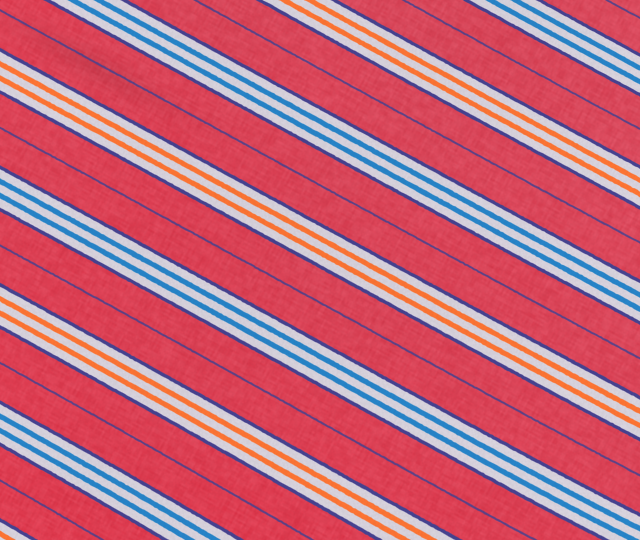
Reproduce this pattern procedurally as a WebGL 1 fragment shader.

```glsl
precision highp float;

uniform vec2 u_resolution;

const float SLOPE = 0.543;       // fall of the stripes per unit across
const float BAND_PERIOD = 0.2176; // vertical distance between band centres
const float FIRST_BAND = 0.1312;

const vec3 RED = vec3(0.872, 0.225, 0.305);
const vec3 FADED_RED = vec3(0.845, 0.290, 0.365);
const vec3 WHITE = vec3(0.835, 0.815, 0.855);
const vec3 NAVY = vec3(0.270, 0.255, 0.555);
const vec3 BLUE = vec3(0.150, 0.510, 0.775);
const vec3 ORANGE = vec3(0.980, 0.450, 0.200);

float hash(vec2 p) {
  vec3 q = fract(vec3(p.xyx) * 0.1031);
  q += dot(q, q.yzx + 33.33);
  return fract((q.x + q.y) * q.z);
}

float noise(vec2 p) {
  vec2 i = floor(p);
  vec2 f = fract(p);
  f = f * f * (3.0 - 2.0 * f);
  float low = mix(hash(i), hash(i + vec2(1.0, 0.0)), f.x);
  float high = mix(hash(i + vec2(0.0, 1.0)), hash(i + vec2(1.0, 1.0)), f.x);
  return mix(low, high, f.y);
}

float fbm(vec2 p) {
  float sum = 0.0;
  float weight = 0.5;
  for (int i = 0; i < 4; i++) {
    sum += weight * noise(p);
    p = p * 2.03 + 17.1;
    weight *= 0.5;
  }
  return sum;
}

// Coverage of a line from its centre distance
float stripe(float dist, float halfWidth, float blur) {
  return 1.0 - smoothstep(halfWidth - blur, halfWidth + blur, abs(dist));
}

// Band number, with the slight pull of loosely laid cloth
float bandCoordinate(vec2 p, float aspect) {
  float u = p.x / aspect;
  float n = (p.y - FIRST_BAND - SLOPE * p.x) / BAND_PERIOD;
  n -= 0.12 * u * u * pow(max(1.0 - p.y, 0.0), 3.0);
  n -= 0.25 * u * (1.0 - u) * pow(max(p.y, 0.0), 4.0);
  return n;
}

vec3 redGround(vec2 p, vec2 thread, float aspect) {
  float fade = 0.5 + 0.45 * (p.x / aspect - p.y) + 0.5 * (fbm(p * 3.0) - 0.47);
  vec3 color = mix(RED, FADED_RED, clamp(fade, 0.0, 1.0));
  float slub = noise(thread * vec2(55.0, 260.0)) + noise(thread * vec2(240.0, 70.0)) - 1.0;
  color += slub * vec3(0.025, 0.045, 0.045);
  // Soft fold near the upper left
  vec2 fold = (thread - vec2(0.21, 0.025)) / vec2(0.16, 0.025);
  return color * (1.0 - 0.07 * exp(-dot(fold, fold)));
}

vec3 addBands(vec3 color, float n, float wobble, float blur) {
  float index = floor(n + 0.5);
  float offset = (n - index) * BAND_PERIOD + wobble;
  vec3 accent = mix(ORANGE, BLUE, mod(index, 2.0));
  float pinline = (fract(n) - 0.485) * BAND_PERIOD + wobble;

  color = mix(color, NAVY, 0.85 * stripe(pinline, 0.0021, blur));
  color = mix(color, WHITE, stripe(offset, 0.0385, blur));
  color = mix(color, accent, stripe(abs(offset) - 0.0133, 0.0054, blur));
  return mix(color, NAVY, stripe(abs(offset) - 0.0390, 0.0036, blur));
}

void main() {
  float aspect = u_resolution.x / u_resolution.y;
  vec2 p = gl_FragCoord.xy / u_resolution.y;
  p.y = 1.0 - p.y;

  // Thread axes run along and across the stripes
  vec2 along = normalize(vec2(1.0, SLOPE));
  vec2 thread = vec2(dot(p, along), dot(p, vec2(-along.y, along.x)));

  float blur = max(0.0016, 0.9 / u_resolution.y);
  float wobble = 0.0012 * (noise(thread * vec2(210.0, 90.0)) - 0.5);
  float n = bandCoordinate(p, aspect);

  vec3 color = redGround(p, thread, aspect);
  color = addBands(color, n, wobble, blur);

  // Fine weave grain and broad uneven light
  float grain = noise(thread * vec2(330.0, 300.0)) - 0.5;
  float light = fbm(p * 2.2 + 5.0) - 0.47;
  color *= 1.0 + 0.035 * grain + 0.04 * light;

  gl_FragColor = vec4(clamp(color, 0.0, 1.0), 1.0);
}
```
